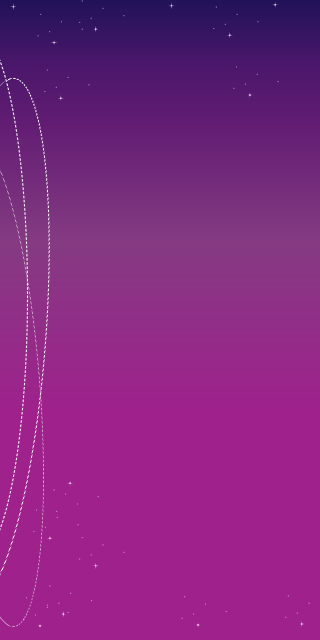
Give the GLSL for this background, as a Shadertoy shader.

```glsl
// Violet dusk gradient with dashed looping ellipses and small clusters of stars.
#define DASH_PERIOD 0.0130
#define DASH_FILL 0.62
#define LINE_HALF 0.0017
#define SPARK_RADIUS 0.0028
#define DUST_RADIUS 0.0018
#define DUST_ALPHA 0.55
#define NIGHT vec3(0.13, 0.07, 0.35)
#define INDIGO vec3(0.29, 0.09, 0.42)
#define PLUM vec3(0.38, 0.11, 0.45)
#define MAUVE vec3(0.52, 0.23, 0.51)
#define MAGENTA vec3(0.62, 0.13, 0.55)

// Canvas units: width 1, height 2
float pixelSize() { return 1.0 / iResolution.x; }

// Antialiased fill of a signed distance
float coverage(float dist) { return clamp(0.5 - dist / pixelSize(), 0.0, 1.0); }

float ramp(float a, float b, float x) { return clamp((x - a) / (b - a), 0.0, 1.0); }

// Vertical sky, depth 0 at the top and 1 at the bottom
vec3 skyColor(float depth) {
    vec3 color = mix(NIGHT, INDIGO, ramp(0.0, 0.10, depth));
    color = mix(color, PLUM, ramp(0.10, 0.19, depth));
    color = mix(color, MAUVE, ramp(0.19, 0.375, depth));
    return mix(color, MAGENTA, ramp(0.375, 0.64, depth));
}

// Outline of an ellipse sheared sideways, cut into dashes
float dashedEllipse(vec2 p, vec2 center, vec2 radii, float shear, float halfWidth) {
    vec2 rel = p - center;
    vec2 q = vec2(rel.x - shear * rel.y, rel.y) / radii;
    float len = max(length(q), 1e-4);
    vec2 n = q / len / radii;
    vec2 gradient = vec2(n.x, n.y - shear * n.x);
    float line = coverage(abs(len - 1.0) / length(gradient) - halfWidth);

    // Approximate arc position: height along the sides, x around the cap
    float arc = (p.y - sign(shear) * p.x) / DASH_PERIOD;
    float dash = abs(fract(arc) - 0.5) - 0.5 * DASH_FILL;
    return line * coverage(dash * DASH_PERIOD);
}

// Bright star with a soft four-point flare
float spark(vec2 q) {
    float core = coverage(length(q) - SPARK_RADIUS);
    float flare = min(length(q * vec2(0.4, 2.0)), length(q * vec2(2.0, 0.4)));
    return max(core, 0.5 * coverage(flare - SPARK_RADIUS));
}

// One spark with an arc of three dust stars and an inner pair
float starCluster(vec2 q, float side) {
    float light = spark(q);
    q.y *= side;
    for (int i = 0; i < 5; i++) {
        float k = float(i);
        vec2 dust = i < 3 ? vec2(-0.042, 0.088) + k * vec2(0.065, -0.023)
                          : vec2(-0.050, 0.021) + (k - 3.0) * vec2(0.036, 0.013);
        light = max(light, DUST_ALPHA * coverage(length(q - dust) - DUST_RADIUS));
    }
    return light;
}

// Repeats a cluster along a row; bend shortens each following step
float starRow(vec2 p, vec2 first, vec2 stride, float bend, int count) {
    float light = 0.0;
    for (int i = 0; i < count; i++) {
        float k = float(i);
        vec2 anchor = first + k * stride - vec2(bend * k * k, 0.0);
        light = max(light, starCluster(p - anchor, 1.0));
    }
    return light;
}

void mainImage(out vec4 fragColor, in vec2 fragCoord) {
    vec2 p = fragCoord / iResolution.xy * vec2(1.0, 2.0);
    vec3 color = skyColor(1.0 - 0.5 * p.y);

    // Upper stars
    vec2 wideStride = vec2(0.579, 0.003);
    float stars = starRow(p, vec2(0.042, 1.979), wideStride, 0.085, 3);
    stars = max(stars, starRow(p, vec2(0.169, 1.867), vec2(0.549, 0.023), 0.0, 2));
    stars = max(stars, starRow(p, vec2(0.190, 1.693), vec2(0.591, 0.010), 0.0, 2));
    stars = max(stars, starCluster(p - vec2(0.299, 1.909), 1.0));

    // Lower stars
    stars = max(stars, starRow(p, vec2(0.125, 0.044), wideStride, 0.085, 3));
    stars = max(stars, starRow(p, vec2(0.156, 0.318), vec2(0.143, -0.086), 0.0, 2));
    stars = max(stars, starCluster(p - vec2(0.219, 0.490), -1.0));
    stars = max(stars, starCluster(p - vec2(0.198, 0.081), 1.0));
    color = mix(color, vec3(1.0, 0.93, 1.0), 0.85 * stars);

    // Dashed loops on the left edge
    float loops = dashedEllipse(p, vec2(-0.0195, 0.935), vec2(0.162, 0.820), 0.0746, LINE_HALF);
    loops = max(loops, dashedEllipse(p, vec2(-0.0755, 1.078), vec2(0.1615, 0.828), 0.0, LINE_HALF));
    float faintLoop = dashedEllipse(p, vec2(-0.018, 0.805), vec2(0.142, 0.763), -0.078, 0.7 * LINE_HALF);
    color = mix(color, vec3(1.0), max(0.95 * loops, 0.65 * faintLoop));

    fragColor = vec4(color, 1.0);
}
```
